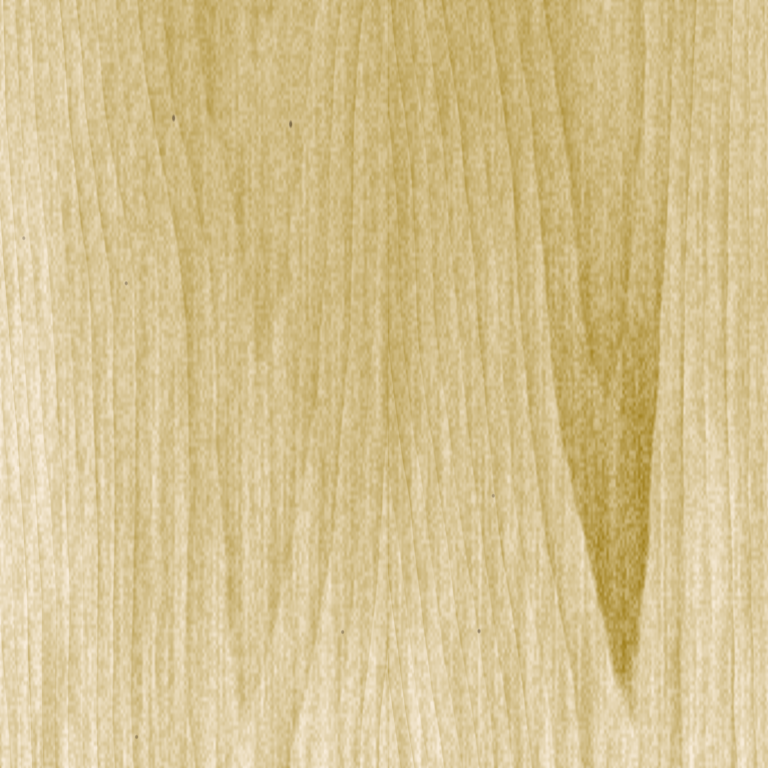
Give the GLSL for this texture, as a WebGL 1 fragment shader.

```glsl
precision highp float;
// Two joined pale poplar boards with cathedral grain, a dark heart streak and fine fibres.
uniform vec2 u_resolution;

#define SEAM_X 0.505
#define BASE_TONE 0.65
#define RING_DEPTH 0.5
#define STREAK_DEPTH 0.85
#define FIBRE_DEPTH 0.38
#define SPECKLE_DEPTH 0.52
#define BROAD_DEPTH 1.3
#define WARP 1.3
#define PORE_GRID 15.0
#define PORE_CHANCE 0.03
#define DARK_WOOD vec3(0.74, 0.64, 0.35)
#define PALE_WOOD vec3(0.91, 0.85, 0.72)

float hash(vec2 p) {
  vec3 q = fract(vec3(p.xyx) * 0.1031);
  q += dot(q, q.yzx + 33.33);
  return fract((q.x + q.y) * q.z);
}

// Value noise centred on zero, about -0.5 to 0.5
float noise(vec2 p) {
  vec2 cell = floor(p), f = fract(p);
  f = f * f * (3.0 - 2.0 * f);
  float low = mix(hash(cell), hash(cell + vec2(1.0, 0.0)), f.x);
  float high = mix(hash(cell + vec2(0.0, 1.0)), hash(cell + 1.0), f.x);
  return mix(low, high, f.y) - 0.5;
}

// Growth ring height: contours are V shapes that pack tightly toward the edges
float ringHeight(vec2 uv, float board) {
  vec2 tip = mix(vec2(0.32, 0.63), vec2(0.82, 0.12), board);
  float rise = mix(2.3, 2.0, board);
  float bend = 0.05 * noise(vec2(uv.y * 2.2, 7.0 + board * 9.0));
  float d = uv.x - tip.x - bend + 0.06 * (uv.y - tip.y) * board;
  d = sqrt(d * d + 0.00005);
  float spread = d * (8.0 + 85.0 * d);
  vec2 p = uv + board * 31.0;
  float warp = WARP * noise(p * vec2(5.0, 1.6))
             + 0.5 * noise(p * vec2(13.0, 4.5))
             + 0.12 * noise(p * vec2(45.0, 14.0));
  return rise * (uv.y - tip.y) - spread + warp;
}

// Sharp late-wood edge that fades into the next ring, with a pale rim before it
float ringShade(float height, float board) {
  float r = fract(height);
  float strength = mix(0.3, 1.3, hash(vec2(floor(height) + 50.0, board + 3.0)));
  float edge = smoothstep(0.0, 0.12, r);
  float rim = 1.0 - edge + smoothstep(0.55, 1.0, r);
  return strength * edge * exp(-4.5 * r) * (1.0 - r) - 0.2 * rim;
}

// Stained heartwood, bounded below by one ring contour
float heartStreak(vec2 uv, float height) {
  float edge = smoothstep(0.0, 0.13, height) * (1.0 - smoothstep(0.2, 2.4, height));
  float side = (uv.x - 0.83 + 0.09 * (uv.y - 0.2)) / 0.08;
  float fade = 1.0 - smoothstep(0.4, 1.05, uv.y);
  return edge * exp(-side * side) * fade * (1.0 + 0.6 * noise(uv * vec2(40.0, 4.0)));
}

// Rare dark pores, a few of them drawn out along the grain
float pores(vec2 uv) {
  vec2 p = uv * PORE_GRID;
  vec2 cell = floor(p);
  float present = step(hash(cell + 11.0), PORE_CHANCE);
  float size = hash(cell + 23.0);
  vec2 centre = 0.3 + 0.4 * vec2(hash(cell + 37.0), hash(cell + 53.0));
  float stretch = mix(1.2, 6.0, pow(size, 4.0));
  float dist = length((fract(p) - centre) / vec2(1.0, stretch));
  return present * (1.0 - smoothstep(0.01, 0.045, dist)) * mix(0.3, 0.8, size);
}

void main() {
  vec2 uv = gl_FragCoord.xy / u_resolution;
  float board = step(SEAM_X, uv.x);
  float height = ringHeight(uv, board);
  float streak = board * heartStreak(uv, height);

  // Broad light: paler toward the foot and the outer edges
  float offset = uv.x - 0.5;
  float broad = 0.34 * (0.5 - uv.y) + 0.9 * (offset * offset - 0.083);
  broad += 0.3 * noise(uv * vec2(7.0, 1.8) + 17.0);
  broad += 0.16 * noise(uv * vec2(24.0, 2.0) + 41.0);
  float tone = BASE_TONE + BROAD_DEPTH * broad;

  // Rings, stain and the glue line
  tone -= RING_DEPTH * ringShade(height, board);
  tone -= STREAK_DEPTH * streak;
  float pastSeam = max(uv.x - SEAM_X, 0.0);
  tone -= board * 0.12 * exp(-pastSeam * 22.0);
  tone -= 0.1 * (1.0 - smoothstep(0.0005, 0.003, abs(uv.x - SEAM_X)));

  // Fine fibres and glinting speckle
  float fibre = noise(uv * vec2(240.0, 8.0)) + 0.6 * noise(uv * vec2(90.0, 3.0) + 5.0);
  float speckle = noise(uv * vec2(340.0, 190.0)) + 0.5 * noise(uv * vec2(170.0, 80.0) + 9.0);
  tone += FIBRE_DEPTH * fibre * (0.6 + 0.7 * (1.0 - uv.y));
  tone += SPECKLE_DEPTH * speckle * (0.8 + 0.5 * streak);

  vec3 colour = mix(DARK_WOOD, PALE_WOOD, clamp(tone, -0.6, 1.35));
  colour *= 1.0 - pores(uv) * vec3(0.6, 0.65, 0.7);
  gl_FragColor = vec4(clamp(colour, 0.0, 1.0), 1.0);
}
```
